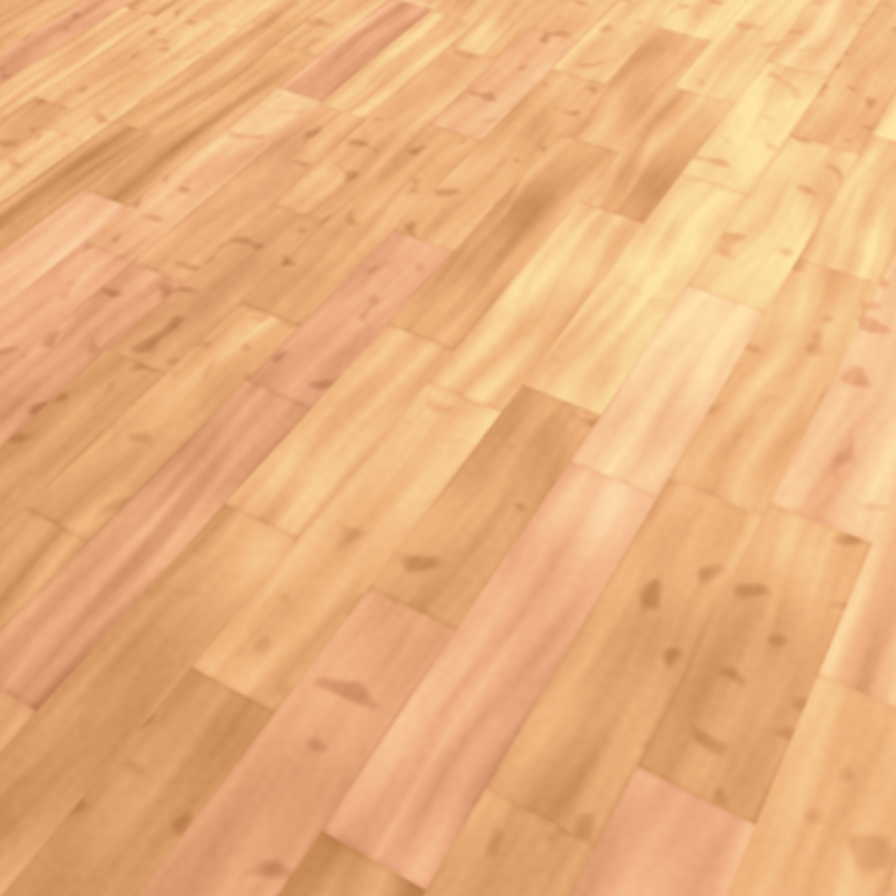
Give the GLSL for this texture, as a WebGL 2 fragment shader.

```glsl
#version 300 es
precision highp float;

uniform vec2 u_resolution;
out vec4 fragColor;

// Floor geometry, in canvas units
const vec2 LENGTHWISE_VANISH = vec2(1.618, 1.945);
const vec2 CROSSWISE_VANISH = vec2(-2.93, 1.945);
const float STRIP_DENSITY = 13.4;    // strips per unit of across angle
const float STRIP_ORIGIN = 0.907;    // across angle of the reference seam
const float STRIP_SPREAD = 0.2;      // widening of strips to the right
const float ALONG_DENSITY = 6.3;     // plank widths per unit of depth
const float PLANK_LENGTH = 3.55;     // in plank widths
const float SOFTNESS = 0.0017;

// Wood tones and strengths
const vec3 DARK_WOOD = vec3(0.785, 0.545, 0.345);
const vec3 MID_WOOD = vec3(0.935, 0.700, 0.485);
const vec3 PALE_WOOD = vec3(0.990, 0.875, 0.635);
const vec3 PINK_SHIFT = vec3(0.005, -0.014, 0.038);
const float BASE_TONE = 0.47;
const float PLANK_CONTRAST = 0.36;
const float STRIPE_STRENGTH = 0.50;
const float FIGURE_STRENGTH = 0.30;
const float GRAIN_STRENGTH = 0.13;
const float FLECK_STRENGTH = 0.36;
const float SEAM_STRENGTH = 0.12;
const float MOTTLE_STRENGTH = 0.07;

// Window light falling on the floor
const vec2 LIGHT_SLOPE = vec2(0.17, 0.25);
const vec2 GLOW_CENTER = vec2(0.92, 0.63);
const float GLOW_STRENGTH = 0.24;

vec2 hash2(vec2 p) {
    vec3 q = fract(p.xyx * vec3(0.1031, 0.1030, 0.0973));
    q += dot(q, q.yzx + 33.33);
    return fract((q.xx + q.yz) * q.zy);
}

float cornerGradient(vec2 cell, vec2 offset) {
    float angle = 6.2832 * hash2(cell).x;
    return dot(vec2(cos(angle), sin(angle)), offset);
}

float gradientNoise(vec2 p) {
    vec2 cell = floor(p), f = fract(p);
    vec2 w = f * f * f * (f * (f * 6.0 - 15.0) + 10.0);
    vec2 e = vec2(1.0, 0.0);
    float low = mix(cornerGradient(cell, f), cornerGradient(cell + e, f - e), w.x);
    float high = mix(cornerGradient(cell + e.yx, f - e.yx),
                     cornerGradient(cell + 1.0, f - 1.0), w.x);
    return mix(low, high, w.y);
}

// Perspective floor position: x counts strips, y runs along the planks
vec2 floorPosition(vec2 p) {
    float depth = LENGTHWISE_VANISH.y - p.y;
    float across = (p.x - LENGTHWISE_VANISH.x) / depth + STRIP_ORIGIN;
    float along = (p.x - CROSSWISE_VANISH.x) / depth;
    return vec2(STRIP_DENSITY * across / (1.0 + STRIP_SPREAD * across),
                ALONG_DENSITY * along);
}

vec3 woodColor(vec2 p) {
    vec2 q = floorPosition(p);

    // Staggered planks of uneven length
    float strip = floor(q.x);
    float stagger = hash2(vec2(strip + 40.0, 7.0)).x;
    float run = q.y / PLANK_LENGTH + stagger;
    run += 0.11 * sin(2.4 * run + 6.2832 * stagger);
    vec2 plank = vec2(strip + 40.0, floor(run) + 11.0);
    vec2 shade = hash2(plank);
    vec2 kind = hash2(plank + 71.0);
    vec2 grainPos = q + 37.0 * kind + 60.0;

    // Long stripes, wavy figure and fine grain
    float bend = 0.25 * gradientNoise(grainPos * vec2(0.7, 0.5));
    float stripes = gradientNoise(vec2((grainPos.x + bend) * 3.6, grainPos.y * 0.28));
    float figure = gradientNoise(grainPos * vec2(1.5, 0.8) + 2.0 * bend);
    float grain = gradientNoise(vec2((grainPos.x + bend) * 10.0, grainPos.y * 1.1));

    // Small knots gathered on the figured planks
    float knots = gradientNoise(grainPos * vec2(2.3, 3.0) + 3.0 * bend);
    float flecks = smoothstep(0.28, 0.52, knots) * smoothstep(0.25, 0.7, kind.y);

    // Faint seams on the long sides, clearer at the ends
    float side = 0.5 - abs(fract(q.x) - 0.5);
    float end = (0.5 - abs(fract(run) - 0.5)) * PLANK_LENGTH;
    float seam = 0.7 * (1.0 - smoothstep(0.0, 0.06, side))
               + (1.0 - smoothstep(0.0, 0.07, end)) * (0.4 + kind.x);

    vec2 toGlow = p - GLOW_CENTER;
    float tone = BASE_TONE + dot(LIGHT_SLOPE, p - 0.5);
    tone += GLOW_STRENGTH * exp(-9.0 * dot(toGlow, toGlow));
    tone += PLANK_CONTRAST * (shade.x - 0.5);
    tone += STRIPE_STRENGTH * stripes * mix(1.2, 0.4, kind.y);
    tone += FIGURE_STRENGTH * figure + GRAIN_STRENGTH * grain;
    tone += MOTTLE_STRENGTH * gradientNoise(p * 90.0);
    tone -= FLECK_STRENGTH * flecks + SEAM_STRENGTH * seam;

    vec3 color = mix(DARK_WOOD, MID_WOOD, clamp(tone * 2.0, -0.3, 1.0));
    color = mix(color, PALE_WOOD, clamp(tone * 2.0 - 1.0, 0.0, 1.1));
    return color + PINK_SHIFT * smoothstep(0.45, 1.0, shade.y);
}

void main() {
    vec2 p = gl_FragCoord.xy / u_resolution;
    vec3 color = vec3(0.0);
    // Average a small neighborhood for soft edges
    for (int i = 0; i < 9; i++) {
        vec2 offset = vec2(i % 3, i / 3) - 1.0;
        color += woodColor(p + offset * SOFTNESS);
    }
    fragColor = vec4(clamp(color / 9.0, 0.0, 1.0), 1.0);
}
```
